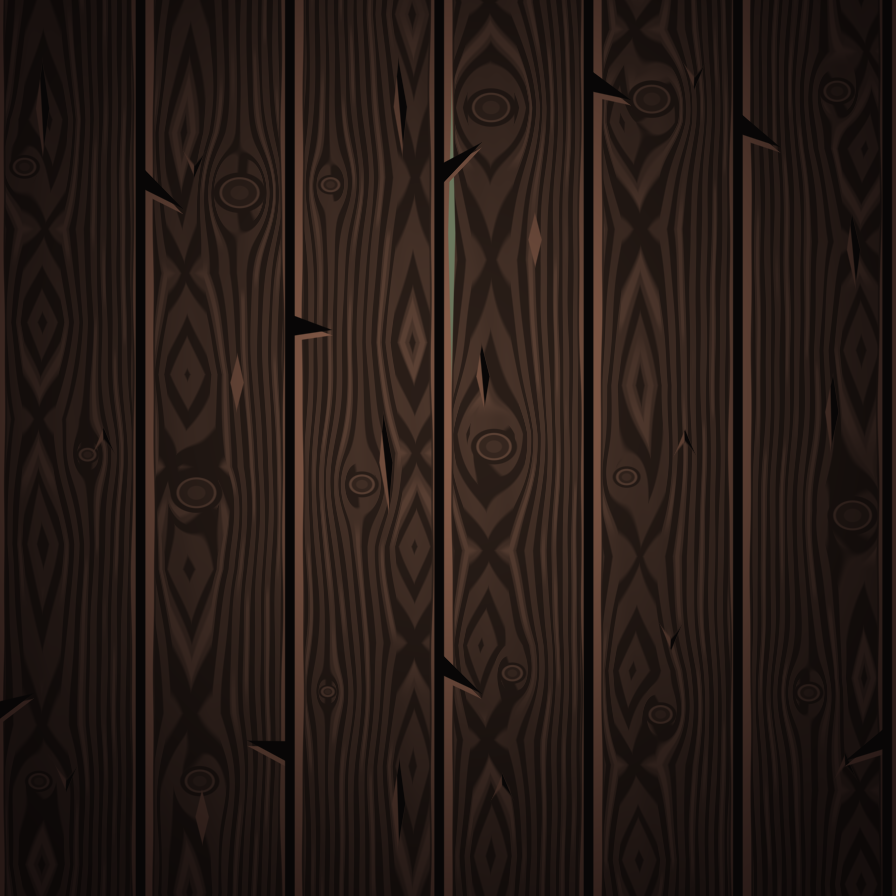
Give the GLSL for this texture, as a three.js fragment shader.

```glsl
varying vec2 vUv;

float hash(float n) {
  return fract(sin(n * 12.9898) * 43758.5);
}

float waves(float y, float seed) {
  return 0.5 * sin(y * 9.0 + seed) + 0.3 * sin(y * 23.0 + seed * 2.3) + 0.2 * sin(y * 51.0 + seed * 4.1);
}

float fill(float d) {
  return 1.0 - smoothstep(-0.001, 0.001, d);
}

// Slender upright diamond
float sliver(vec2 q, float halfWidth, float halfHeight) {
  return abs(q.x) + halfWidth * (abs(q.y) / halfHeight - 1.0);
}

// Small tapered arrowhead
float chevron(vec2 q) {
  float a = abs(q.x);
  return 0.4 * max(q.y + 2.4 * a, -0.013 - 1.2 * a - q.y);
}

// Wedge running inward from a plank edge
float notch(vec2 q, float tilt) {
  return max(abs(q.y - q.x * tilt) - 0.011 * (1.0 - q.x / 0.042), q.x - 0.042);
}

void main() {
  // Six planks, x measured from the gap on the left
  float plank = floor((vUv.x + 0.0098) * 6.0);
  float x = vUv.x + 0.0098 - plank / 6.0;
  float y = vUv.y;
  float seed = plank * 7.3 + 1.0;

  // Light pooled near the middle
  float away = length((vUv - vec2(0.5, 0.56)) * vec2(1.0, 0.92));
  vec3 face = mix(vec3(0.28, 0.2, 0.16), vec3(0.08, 0.053, 0.048), smoothstep(0.0, 0.7, away));
  vec3 black = vec3(0.03, 0.024, 0.022);
  vec3 bare = face * vec3(1.9, 1.83, 1.8);

  // Knots push the grain aside
  float grainX = x + 0.0022 * waves(y, seed);
  vec2 knot = vec2(1.0, 0.01);
  for (int i = 0; i < 3; i++) {
    float k = float(i);
    float n = seed + k * 3.7;
    vec2 d = vec2(x, y) - vec2(0.03 + 0.105 * hash(n), (k + 0.2 + 0.6 * hash(n + 0.4)) / 3.0);
    float size = hash(n + 0.9);
    float radius = 0.006 + 0.014 * size * size;
    float reach = radius * 1.35;
    float e = length(d * vec2(0.85, 1.1));
    vec2 s = d * vec2(1.0, 0.65);
    grainX -= d.x * reach * reach / max(dot(s, s), reach * reach);
    s = d * vec2(26.0, 15.0);
    grainX -= 0.4 * d.x * exp(-dot(s, s));
    if (e - radius < knot.x - knot.y) knot = vec2(e, radius);
  }

  // Straight grain around a heart of nested pointed loops
  float heart = mix(0.057, 0.136, step(1.5, mod(plank, 3.0)));
  float u = abs(grainX - heart);
  float loops = abs(fract(y * 3.6 + 0.16 * sin(y * 8.0 + seed) + hash(seed)) - 0.5) * 4.0;
  float phase = 45.0 * u + 50.0 * max(u - 0.02, 0.0) + loops * exp(-u * u / 0.0015);
  float t = abs(fract(phase) - 0.5) * 2.0;
  float lineEdge = 0.58 + 0.2 * waves(y, floor(phase + 0.5) * 2.7 + seed);
  float streak = smoothstep(0.1, 0.35, waves(y * 0.7, floor(phase) * 3.9 + seed));
  vec3 color = face * (1.0 + 0.05 * waves(y * 0.5, x * 60.0 + seed));
  color = mix(color, face * 1.28, streak * (1.0 - smoothstep(0.15, 0.4, t)));
  color = mix(color, face * 0.58, smoothstep(lineEdge - 0.12, lineEdge + 0.12, t));

  // Knot collar, rim and core
  color = mix(color, face * 0.58, fill(knot.x - knot.y * 1.3));
  color = mix(color, face * 1.3, fill(knot.x - knot.y));
  color = mix(color, face * 0.75, fill(knot.x - knot.y + 0.0025));
  color = mix(color, face * 0.95, fill(knot.x - knot.y * 0.45));

  // Splits, bare on the left and open on the right
  for (int i = 0; i < 3; i++) {
    float k = float(i);
    float n = seed + 31.0 + k * 5.3;
    vec2 q = vec2(x, y) - vec2(0.035 + 0.095 * hash(n), (k + 0.15 + 0.7 * hash(n + 0.3)) / 3.0);
    float kind = hash(n + 0.7);
    float d;
    if (kind < 0.6) {
      q.x += q.y * 0.12 * (hash(n + 1.1) - 0.5);
      d = sliver(q, 0.0075, 0.03 + 0.045 * kind);
    } else {
      q.y *= kind > 0.88 ? -1.0 : 1.0;
      d = chevron(q);
    }
    color = mix(color, bare * 0.85, fill(d));
    float open = step(0.12, kind);
    color = mix(color, black, open * fill(max(d, -0.001 - q.x - 0.05 * q.y)));
  }

  // Worn bevels along both edges
  float right = 1.0 / 6.0 - x;
  float leftWidth = 0.0145 + 0.0014 * waves(y, seed + 2.0);
  float rightWidth = 0.0085 + 0.0028 * waves(y * 0.8, seed + 5.0);
  color = mix(color, face * 0.65, 0.8 * fill(min(x - leftWidth, right - rightWidth) - 0.002));
  color = mix(color, bare, fill(x - leftWidth));
  color = mix(color, bare * 0.85, fill(right - rightWidth));
  float glint = fill(sliver(vec2(x - 0.014, y - 0.74), 0.004, 0.16));
  color = mix(color, vec3(0.42, 0.47, 0.37), glint * step(abs(plank - 3.0), 0.5));

  // Notches broken into the edges
  for (int i = 0; i < 2; i++) {
    float k = float(i);
    float n = seed + 57.0 + k * 4.1;
    float inward = (hash(n) < 0.6 ? x : right) - 0.005;
    vec2 q = vec2(inward, y - (k + 0.15 + 0.7 * hash(n + 0.5)) * 0.5);
    float tilt = 1.6 * (hash(n + 0.8) - 0.5);
    float present = step(hash(n + 1.3), 0.8);
    color = mix(color, bare, present * fill(notch(q + vec2(0.0, 0.006), tilt)));
    color = mix(color, black, present * fill(notch(q, tilt)));
  }

  // Dark gaps between planks
  color = mix(color, black, fill(min(x, right) - 0.0054));
  gl_FragColor = vec4(color, 1.0);
}
```
